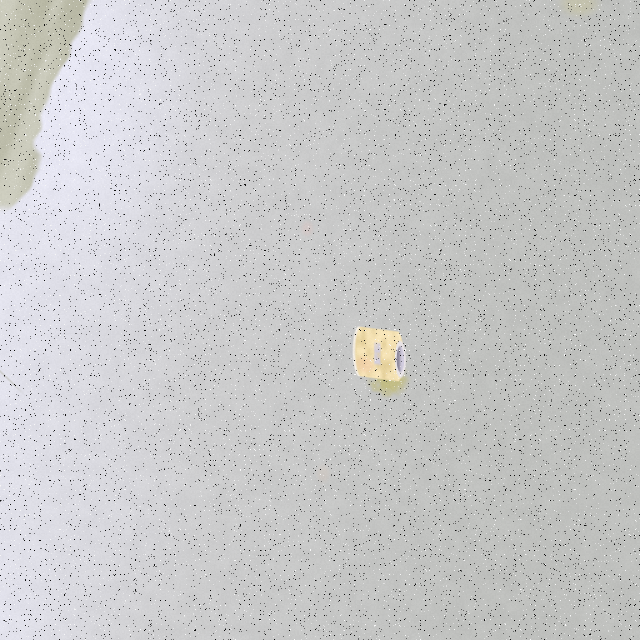
Write a WebGL 1 fragment shader that draws this texture.

```glsl
precision highp float;
// A pale grey tabletop lit from the left, with olive stains and a small roll
// of yellowed tape, all peppered with fine black and white specks.
// Built from gradients, value noise, implicit shapes and a hashed speck grid.

uniform vec2 u_resolution;

float hash(vec2 p) {
  vec3 h = fract(vec3(p.xyx) * 0.1031);
  h += dot(h, h.yzx + 33.33);
  return fract((h.x + h.y) * h.z);
}

float noise(vec2 p) {
  vec2 i = floor(p), f = fract(p);
  f = f * f * (3.0 - 2.0 * f);
  return mix(mix(hash(i), hash(i + vec2(1, 0)), f.x),
             mix(hash(i + vec2(0, 1)), hash(i + vec2(1, 1)), f.x), f.y);
}

// Soft elliptical spot: 1 at the centre, 0 at the rim.
float spot(vec2 p, vec2 centre, vec2 radius) {
  return 1.0 - smoothstep(0.3, 1.0, length((p - centre) / radius));
}

vec3 tabletop(vec2 uv) {
  float shade = uv.x + 0.14 * (1.0 - uv.y) + 0.06 * (noise(uv * 5.0) - 0.5);
  vec3 c = mix(vec3(0.90, 0.90, 0.945), vec3(0.81, 0.81, 0.815),
               smoothstep(0.0, 0.48, shade));
  c = mix(c, vec3(0.75, 0.755, 0.745), smoothstep(0.3, 0.95, shade));
  c += vec3(0.02, 0.02, 0.03) * spot(uv, vec2(0.14, 0.84), vec2(0.2, 0.3));
  return c + 0.02 * (noise(uv * 60.0) - 0.5);
}

vec3 addStains(vec3 c, vec2 uv) {
  // Large stain hanging from the upper left corner
  float edge = 0.058 + 0.085 * smoothstep(0.77, 1.03, uv.y);
  edge *= sqrt(clamp((uv.y - 0.665) / 0.07, 0.0, 1.0));
  edge += 0.012 * (noise(uv * 45.0) - 0.5);
  float streak = noise(vec2(uv.x * 55.0 - uv.y * 20.0, uv.y * 9.0));
  vec3 olive = mix(vec3(0.71, 0.71, 0.63), vec3(0.81, 0.81, 0.755), streak);
  float inside = smoothstep(-0.005, 0.005, edge - uv.x);
  c = mix(c, olive, inside * smoothstep(0.665, 0.685, uv.y));

  // Small faint blots
  c = mix(c, vec3(0.77, 0.76, 0.65), 0.7 * spot(uv, vec2(0.905, 0.995), vec2(0.04, 0.028)));
  c = mix(c, vec3(0.85, 0.77, 0.76), 0.5 * spot(uv, vec2(0.48, 0.643), vec2(0.013, 0.016)));
  c = mix(c, vec3(0.83, 0.78, 0.74), 0.4 * spot(uv, vec2(0.505, 0.26), vec2(0.014, 0.02)));

  // Faint slanted scratch at the left edge
  float scratch = abs(uv.y - 0.42 + 0.95 * uv.x);
  return mix(c, vec3(0.76, 0.76, 0.73),
             0.6 * smoothstep(0.004, 0.0, scratch) * smoothstep(0.04, 0.02, uv.x));
}

vec3 addTapeRoll(vec3 c, vec2 uv) {
  vec2 p = (uv - vec2(0.592, 0.447)) / 0.04;
  float soft = 1.0 / (0.04 * u_resolution.y);

  // Yellow light cast through the tape
  float glow = spot(p + 0.25 * (noise(p * 5.0) - 0.5), vec2(0.42, -1.0), vec2(0.95, 0.8));
  c = mix(c, vec3(0.76, 0.735, 0.48), 0.85 * glow);

  // Barrel with bulging ends, sheared slightly downhill
  p.y += 0.13 * p.x;
  float bulge = 0.27 * sqrt(max(0.0, 1.0 - p.y * p.y));
  float left = p.x + 0.75 + bulge;
  float body = max(abs(p.y) - 0.97, max(-left, p.x - 0.7 - bulge));
  vec3 tape = mix(vec3(0.89, 0.81, 0.60), vec3(0.98, 0.91, 0.74), noise(p * vec2(5.0, 2.5)));
  tape = mix(tape, vec3(0.95, 0.80, 0.66), 0.6 * spot(p, vec2(-0.55, -0.5), vec2(0.5, 0.45)));
  tape = mix(tape, vec3(0.96, 0.95, 0.95), 0.8 * smoothstep(0.14, 0.04, left));

  // Lavender glint across the middle
  float glint = smoothstep(0.17, 0.08, abs(p.x + 0.06)) * smoothstep(0.5, 0.35, abs(p.y));
  tape = mix(tape, vec3(0.83, 0.81, 0.87), glint * (0.5 + 0.5 * noise(p * 9.0)));
  c = mix(c, tape, smoothstep(soft, -soft, body));

  // Open end: pale rim around a shaded hollow
  float rim = length((p - vec2(0.84, -0.1)) / vec2(0.21, 0.72));
  c = mix(c, vec3(0.91, 0.89, 0.90), smoothstep(1.1, 0.9, rim));
  vec3 hollow = mix(vec3(0.56, 0.54, 0.61), vec3(0.82, 0.80, 0.87), smoothstep(0.74, 0.92, p.x));
  return mix(c, hollow, smoothstep(0.8, 0.6, rim));
}

vec3 addSpecks(vec3 c, vec2 uv) {
  vec2 grid = uv * 512.0;
  vec2 cell = floor(grid);
  vec2 offset = abs(fract(grid) - 0.5);
  float soft = clamp(256.0 / u_resolution.y, 0.02, 0.5);
  float mask = 1.0 - smoothstep(0.5 - soft, 0.5, max(offset.x, offset.y));
  float pick = hash(cell + 7.0);
  c += 0.02 * (hash(cell + 91.0) - 0.5);
  c = mix(c, vec3(0.05), mask * step(pick, 0.038));
  return mix(c, vec3(0.97), mask * step(0.974, pick));
}

void main() {
  vec2 uv = gl_FragCoord.xy / u_resolution;
  vec3 color = addStains(tabletop(uv), uv);
  color = addTapeRoll(color, uv);
  gl_FragColor = vec4(addSpecks(color, uv), 1.0);
}
```
